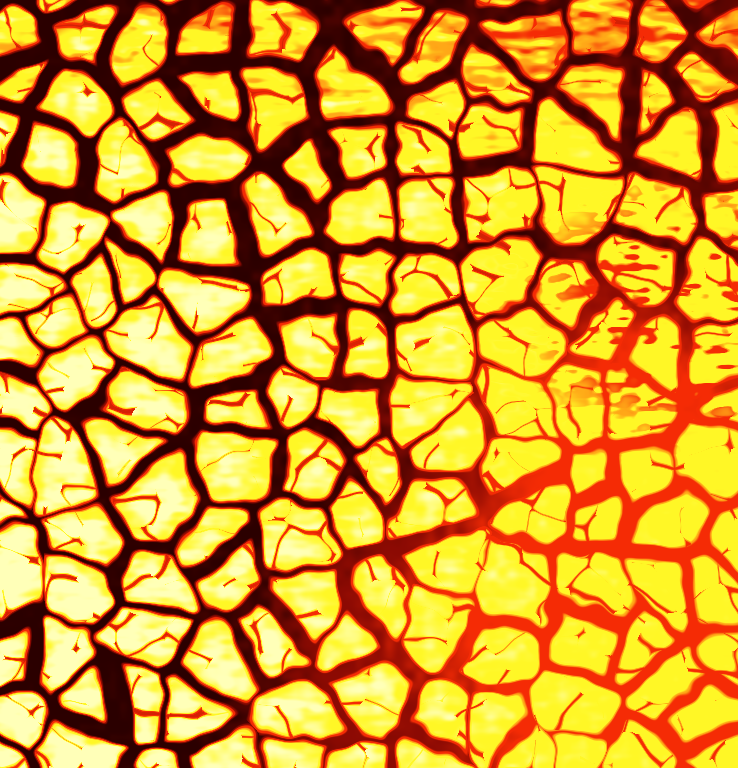
Give the GLSL for this texture, as a WebGL 1 fragment shader.

```glsl
precision highp float;
uniform vec2 u_resolution;

// Plates and cracks, in canvas heights
const vec2 PLATE_COUNT = vec2(10.5, 12.5);
const vec2 CHIP_COUNT = vec2(19.0, 25.0);
const vec2 PLATE_WIDTHS = vec2(-0.002, 0.0085);
const vec2 CHIP_WIDTHS = vec2(-0.012, 0.0008);
const float PLATE_FRINGE = 0.0085;
const float CHIP_FRINGE = 0.0045;
const float JITTER = 0.8;
const float CORNER_SHARPNESS = 380.0;
const float BEND = 0.024;
const float RAGGED = 0.011;

// Surface
const vec2 GRAIN_SCALE = vec2(17.0, 95.0);
const float GRAIN_STRENGTH = 0.22;
const float SURFACE_HEAT = 0.80;

// Heat colours, cold to hot
const vec3 CHAR = vec3(0.17, 0.0, 0.0);
const vec3 EMBER = vec3(0.55, 0.04, 0.01);
const vec3 RED = vec3(0.96, 0.17, 0.02);
const vec3 ORANGE = vec3(1.0, 0.66, 0.09);
const vec3 YELLOW = vec3(1.0, 0.97, 0.15);
const vec3 PALE = vec3(1.0, 1.0, 0.72);

float hash(vec2 p) {
  vec3 q = fract(p.xyx * 0.1031);
  q += dot(q, q.yzx + 33.33);
  return fract((q.x + q.y) * q.z);
}

float noise(vec2 p) {
  vec2 i = floor(p), f = fract(p);
  f = f * f * (3.0 - 2.0 * f);
  float low = mix(hash(i), hash(i + vec2(1.0, 0.0)), f.x);
  float high = mix(hash(i + vec2(0.0, 1.0)), hash(i + 1.0), f.x);
  return mix(low, high, f.y);
}

vec2 noise2(vec2 p) {
  return vec2(noise(p), noise(p + 47.3)) - 0.5;
}

vec2 site(vec2 id, vec2 count) {
  vec2 offset = vec2(hash(id + 11.0), hash(id + 83.0)) - 0.5;
  return (id + 0.5 + JITTER * offset) / count;
}

// Rounded distance to the nearest crack wall; each crack has its own width
float crackDistance(vec2 p, vec2 count, vec2 widths) {
  vec2 cell = floor(p * count), nearId = cell, nearSite = p;
  float best = 10.0;
  for (int y = -1; y <= 1; y++) {
    for (int x = -1; x <= 1; x++) {
      vec2 id = cell + vec2(float(x), float(y));
      vec2 s = site(id, count);
      float d = distance(p, s);
      if (d < best) { best = d; nearId = id; nearSite = s; }
    }
  }
  float sum = 0.0;
  for (int y = -2; y <= 2; y++) {
    for (int x = -2; x <= 2; x++) {
      if (x == 0 && y == 0) continue;
      vec2 id = nearId + vec2(float(x), float(y));
      vec2 s = site(id, count);
      vec2 normal = normalize(s - nearSite);
      float d = dot(0.5 * (s + nearSite) - p, normal);
      float width = mix(widths.x, widths.y, hash(id + nearId + 5.0));
      width += 0.0015 * (abs(normal.y) - 0.5);
      sum += exp(-CORNER_SHARPNESS * (d - width));
    }
  }
  return -log(max(sum, 1e-20)) / CORNER_SHARPNESS;
}

vec3 heatColour(float heat) {
  vec3 c = mix(CHAR, EMBER, smoothstep(0.03, 0.2, heat));
  c = mix(c, RED, smoothstep(0.2, 0.36, heat));
  c = mix(c, ORANGE, smoothstep(0.46, 0.64, heat));
  c = mix(c, YELLOW, smoothstep(0.64, 0.76, heat));
  return mix(c, PALE, smoothstep(0.84, 1.0, heat));
}

void main() {
  vec2 uv = gl_FragCoord.xy / u_resolution;
  vec2 p = gl_FragCoord.xy / u_resolution.y + 3.0;
  vec2 bent = p + BEND * noise2(p * 11.0) + RAGGED * noise2(p * 42.0);

  // Regions: glowing lower right, scorched top, flaking right edge
  float drift = 0.25 * (noise(p * 5.0) - 0.5);
  float glow = smoothstep(0.35, 0.8, uv.x + drift)
             * (1.0 - smoothstep(0.4, 0.66, uv.y + drift));
  float scorch = smoothstep(0.8, 1.0, uv.y + 0.4 * drift);
  float flake = 1.0 - smoothstep(0.05, 0.25, length((uv - vec2(0.94, 0.6)) * vec2(0.7, 1.0)));

  // Horizontal wood grain
  float grain = 0.6 * noise(bent * GRAIN_SCALE)
              + 0.4 * noise(p * GRAIN_SCALE * vec2(3.0, 1.7)) - 0.5;
  float mottle = noise(p * 75.0) - 0.5;
  float surface = SURFACE_HEAT + 0.17 * (1.0 - uv.x) * (1.0 - 0.6 * uv.y);
  surface += (GRAIN_STRENGTH * (1.0 - 0.6 * glow) + 0.55 * scorch) * grain;
  surface += 0.10 * mottle - 0.20 * scorch;
  surface -= 0.5 * flake * smoothstep(0.05, 0.25, grain + 0.4 * mottle);

  // Deep cracks between plates, then hairlines across them
  float plate = crackDistance(bent, PLATE_COUNT, PLATE_WIDTHS);
  plate -= 0.005 * (noise(p * 6.0 + 9.0) - 0.5) + 0.002 * scorch - 0.0015 * glow;
  float chip = crackDistance(bent + 7.0, CHIP_COUNT, CHIP_WIDTHS);
  surface += 0.10 * smoothstep(0.008, 0.026, plate) * (1.0 - uv.x);
  float deepHeat = 0.02 + 0.10 * uv.x + 0.30 * glow + 0.06 * mottle;
  float hairHeat = mix(0.30, 0.46, glow);
  float heat = mix(deepHeat, surface, smoothstep(0.0, PLATE_FRINGE, plate));
  heat = min(heat, mix(hairHeat, surface, smoothstep(0.0, CHIP_FRINGE, chip)));

  gl_FragColor = vec4(heatColour(heat), 1.0);
}
```
